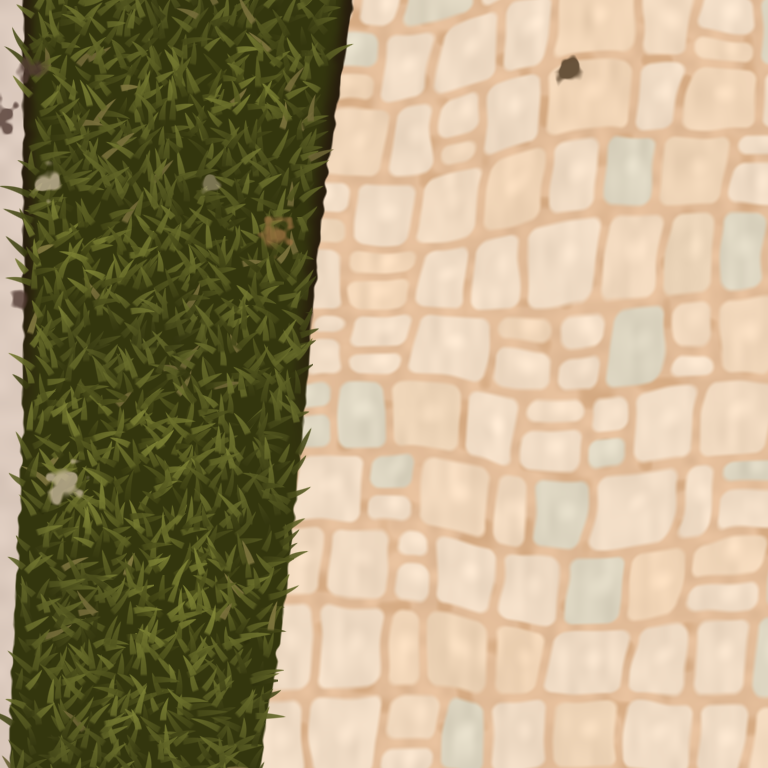
Give the GLSL for this texture, as a WebGL 1 fragment shader.

```glsl
precision highp float;
// A strip of grass between a pale kerb and a cream cobblestone pavement.
uniform vec2 u_resolution;

#define STONE_ROWS 10.2
#define STONE_COLUMNS 12.5
#define MORTAR_HALF 0.0055
#define STONE_ROUND 0.013
#define BLADE_CELL 0.034
#define BLADE_LENGTH 0.046
#define BLADE_WIDTH 0.0042
#define BLADE_LAYERS 5
#define GRASS_DARK vec3(0.20, 0.21, 0.055)
#define GRASS_LIGHT vec3(0.47, 0.49, 0.20)
#define MORTAR vec3(0.89, 0.74, 0.60)

float hash(vec2 p) {
  return fract(sin(dot(p, vec2(127.1, 311.7))) * 43758.5453);
}

float noise(vec2 p) {
  vec2 i = floor(p), f = fract(p);
  f = f * f * (3.0 - 2.0 * f);
  return mix(mix(hash(i), hash(i + vec2(1.0, 0.0)), f.x),
             mix(hash(i + vec2(0.0, 1.0)), hash(i + 1.0), f.x), f.y);
}

// Signed depth inside the grass strip.
float grassDepth(vec2 p) {
  float left = 0.013 + 0.017 * smoothstep(0.0, 0.5, p.y);
  float right = 0.338 + 0.122 * p.y - 0.006 * sin(6.2832 * (p.y - 0.5));
  return min(p.x - left, right - p.x);
}

// Slanted, jittered joint between two stones of a row.
float joint(float column, float row, float height) {
  vec2 id = vec2(column, row);
  return column + 0.55 * (hash(id) - 0.5) + 0.3 * (hash(id + 31.7) - 0.5) * (height - 0.5);
}

vec3 pavement(vec2 p) {
  vec2 q = p + 0.009 * (vec2(noise(p * 24.0), noise(p * 24.0 + 40.0)) - 0.5);
  q.y += 0.055 * (noise(q * 4.0 + 7.0) - 0.5) - 0.05 * smoothstep(0.5, 1.0, q.x) * q.y;
  q.x -= 0.10 * q.y;
  vec2 g = q * vec2(STONE_COLUMNS, STONE_ROWS);
  float row = floor(g.y), height = fract(g.y);
  g.x += hash(vec2(row, 5.0));
  float column = floor(g.x);
  if (g.x < joint(column, row, height)) column -= 1.0;
  if (g.x > joint(column + 1.0, row, height)) column += 1.0;
  float left = joint(column, row, height), right = joint(column + 1.0, row, height);
  vec2 id = vec2(column, row);

  // Some stones are split into two flatter ones.
  float bottom = 0.0, top = 1.0;
  if (hash(id + 9.3) > 0.72) {
    float cut = 0.38 + 0.25 * hash(id + 2.1);
    if (height < cut) top = cut;
    else { bottom = cut; id += 0.37; }
  }
  vec2 scale = vec2(STONE_COLUMNS, STONE_ROWS);
  vec2 halfSize = 0.5 * vec2(right - left, top - bottom) / scale - MORTAR_HALF;
  vec2 local = vec2(g.x - 0.5 * (left + right), height - 0.5 * (bottom + top)) / scale;
  vec2 b = abs(local) - halfSize + STONE_ROUND;
  float d = length(max(b, 0.0)) + min(max(b.x, b.y), 0.0) - STONE_ROUND;

  // Cream, peach and grey stones with soft veins.
  float tint = hash(id + 17.0);
  vec3 stone = mix(vec3(0.94, 0.86, 0.77), vec3(0.94, 0.83, 0.71), smoothstep(0.4, 0.7, tint));
  stone = mix(stone, vec3(0.86, 0.83, 0.75), smoothstep(0.72, 0.8, tint));
  float vein = noise(vec2(p.x * 75.0, p.y * 22.0) + 20.0 * tint);
  stone += 0.05 * (vein - 0.5) + 0.035 * (noise(p * 34.0) - 0.5);
  stone += 0.04 * smoothstep(0.02, 0.0, length(local - 0.006));
  float grime = noise(p * 38.0 + 3.0);
  vec3 sand = MORTAR + 0.06 * (noise(p * 60.0) - 0.5);
  sand = mix(sand, vec3(0.80, 0.62, 0.45), 0.6 * smoothstep(0.65, 0.95, grime));
  return mix(stone, sand, smoothstep(-0.004, 0.0035, d));
}

// Paints layered curved blades rooted inside the strip.
vec3 grass(vec2 p, vec3 color) {
  for (int layer = 0; layer < BLADE_LAYERS; layer++) {
    float depth = float(layer);
    vec2 shift = vec2(0.37, 0.61) * depth;
    vec2 base = floor(p / BLADE_CELL + shift);
    for (int k = 0; k < 9; k++) {
      float n = float(k);
      vec2 id = base + vec2(mod(n, 3.0), floor(n / 3.0)) - 1.0;
      vec2 seed = id + 53.0 * depth;
      vec2 root = (id + vec2(hash(seed), hash(seed + 4.7)) - shift) * BLADE_CELL;
      if (grassDepth(root) < 0.004 + 0.016 * smoothstep(0.55, 0.75, p.y) * step(0.2, p.x)) continue;
      float angle = 0.2 + 2.7 * (hash(seed + 8.1) - 0.5);
      vec2 along = vec2(sin(angle), cos(angle)), r = p - root;
      float len = BLADE_LENGTH * (0.55 + 0.45 * hash(seed + 1.9));
      float t = dot(r, along) / len;
      float bend = 0.6 * (hash(seed + 6.4) - 0.5) * len * t * t;
      float side = abs(dot(r, vec2(along.y, -along.x)) - bend);
      float cover = smoothstep(0.0012, -0.0012, side - BLADE_WIDTH * (1.0 - t * t))
                  * smoothstep(0.0, 0.12, t) * smoothstep(1.0, 0.9, t);
      float light = 0.7 * hash(seed + 12.6) + 0.3 * t + 0.07 * (depth - 2.0);
      vec3 blade = mix(GRASS_DARK, GRASS_LIGHT, light);
      blade = mix(blade, vec3(0.55, 0.49, 0.29), 0.7 * step(0.95, hash(seed + 3.3)));
      blade *= 0.86 + 0.28 * noise(p * 9.0);
      color = mix(color, blade, 0.9 * cover);
    }
  }
  return color;
}

// Ragged soft blot around a centre.
float blot(vec2 p, vec2 center, float radius) {
  float d = length(p - center) + radius * 1.1 * (noise(p * 95.0) - 0.5);
  return smoothstep(radius, radius * 0.55, d);
}

void main() {
  vec2 p = gl_FragCoord.xy / u_resolution;
  vec3 kerb = vec3(0.86, 0.79, 0.74) + 0.05 * (noise(p * 40.0) - 0.5);
  vec3 color = p.x < 0.2 ? kerb : pavement(p);

  // Soil and the shadowed right rim lie under the blades.
  float depth = grassDepth(p) + 0.005 * (noise(p * 80.0) - 0.5);
  vec3 soil = mix(GRASS_DARK, vec3(0.15, 0.11, 0.05),
                  smoothstep(0.025, 0.0, depth) * smoothstep(0.35, 0.65, p.y));
  color = mix(color, soil, smoothstep(-0.0015, 0.002, depth));
  color = grass(p, color);

  // Pale litter, dry leaves and dark specks.
  float litter = max(blot(p, vec2(0.085, 0.37), 0.026), blot(p, vec2(0.06, 0.762), 0.022));
  litter = max(litter, 0.6 * blot(p, vec2(0.27, 0.76), 0.014));
  color = mix(color, vec3(0.77, 0.71, 0.60), 0.8 * litter);
  color = mix(color, vec3(0.62, 0.45, 0.26), 0.75 * blot(p, vec2(0.36, 0.695), 0.022));
  float speck = max(blot(p, vec2(0.0, 0.845), 0.025), blot(p, vec2(0.042, 0.91), 0.018));
  speck = max(speck, blot(p, vec2(0.022, 0.61), 0.013));
  color = mix(color, vec3(0.32, 0.23, 0.20), 0.8 * speck);
  color = mix(color, vec3(0.35, 0.27, 0.18), 0.9 * blot(p, vec2(0.74, 0.911), 0.021));
  gl_FragColor = vec4(clamp(color, 0.0, 1.0), 1.0);
}
```
